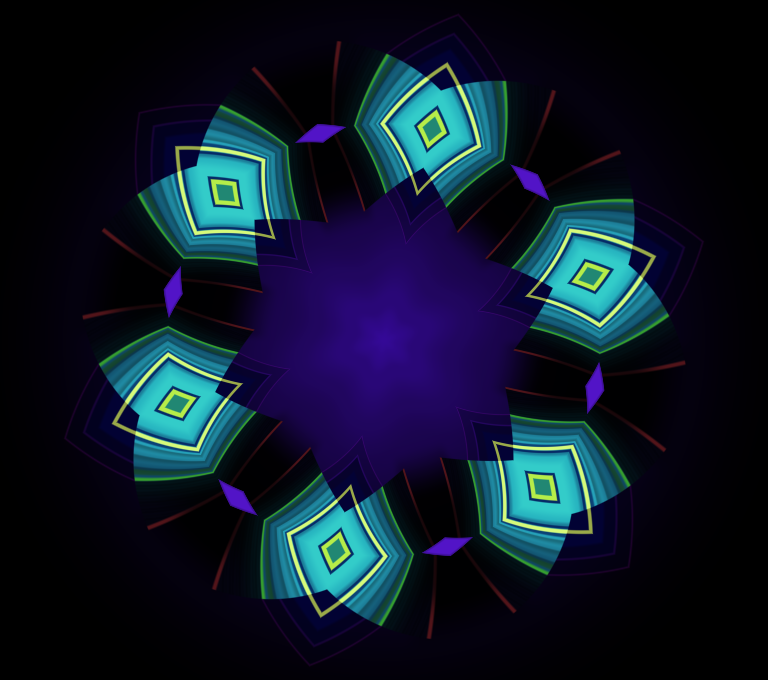
Reproduce this background procedurally as a Shadertoy shader.

```glsl
// A ring of six glowing, diamond-banded petals around a violet star glow.
// Polar space is folded into one sector; each petal is a set of diamond
// distances in (angle, radius), cut by notches, with small kites between.

const float PI = 3.14159265;
const float SECTORS = 6.0;
const float TILT = 0.299;        // angle of the first petal
const float RING = 0.318;        // radius of the petal centres
const vec2 PETAL = vec2(0.232, 0.097);  // half angle, half radius

const vec3 VIOLET = vec3(0.20, 0.035, 0.58);
const vec3 NAVY = vec3(0.008, 0.008, 0.22);
const vec3 DEEP = vec3(0.02, 0.17, 0.40);
const vec3 TEAL = vec3(0.09, 0.41, 0.54);
const vec3 CYAN = vec3(0.20, 0.80, 0.79);
const vec3 LIME = vec3(0.84, 0.98, 0.48);
const vec3 GREEN = vec3(0.21, 0.62, 0.18);
const vec3 RUST = vec3(0.32, 0.08, 0.10);
const vec3 KITE = vec3(0.32, 0.08, 0.78);

// 1 below the edge, 0 above it
float below(float x, float edge, float aa) {
    return 1.0 - smoothstep(edge - aa, edge + aa, x);
}

// Line of a given half width at an edge
float stroke(float x, float edge, float halfWidth, float aa) {
    return below(abs(x - edge), halfWidth, aa);
}

// Wide central light with faint six-pointed contours
vec3 starGlow(float r, float angle) {
    float star = r * (1.0 - 0.13 * cos(SECTORS * angle));
    float ripple = sin(star * 110.0) + 0.5 * sin(star * 210.0 + 1.0);
    float light = exp(-3.9 * mix(star, r, smoothstep(0.08, 0.25, r)));
    light *= 1.0 - smoothstep(0.34, 0.62, r);
    light *= 1.0 + 0.03 * ripple * exp(-r * 7.0);
    return VIOLET * light * mix(vec3(1.0), vec3(0.8, 0.65, 1.0), smoothstep(0.1, 0.4, r));
}

// Nested diamonds out to the lime outline
vec3 diamondCore(float d, float aa) {
    vec3 col = mix(CYAN, CYAN * vec3(0.75, 0.88, 0.95), smoothstep(0.5, 0.8, d));
    col = mix(col, TEAL, smoothstep(0.76, 0.86, d) * 0.7);
    col = mix(col, DEEP, stroke(d, 0.91, 0.03, aa));
    col = mix(col, DEEP, below(d, 0.37, aa));
    col = mix(col, LIME * vec3(0.85, 0.95, 0.6), below(d, 0.305, aa));
    return mix(col, vec3(0.13, 0.53, 0.45), below(d, 0.195, aa));
}

// Soft stepped teal layers; t runs from the lime outline to the green rim
vec3 outerBands(float t, float aa) {
    float phase = fract(t * 4.0);
    vec3 col = mix(vec3(0.13, 0.56, 0.64), vec3(0.05, 0.24, 0.34), smoothstep(0.1, 0.9, t));
    col *= mix(0.80, 1.15, smoothstep(0.0, 0.55, phase) - smoothstep(0.8, 1.0, phase));
    col = mix(col, DEEP, 0.8 * stroke(t, 0.10, 0.05, aa * 1.5));
    col = mix(col, GREEN * 0.45, 0.6 * stroke(t, 0.83, 0.05, aa * 1.5));
    return mix(col, GREEN, stroke(t, 0.97, 0.035, aa * 1.5));
}

// Dark fan between the green rim and the rust line
vec3 fanPanel(float rim, float v) {
    float fade = 1.0 - smoothstep(1.5, 2.05, rim);
    float ribs = 0.85 + 0.15 * sin(rim * 75.0) * sin(rim * 31.0 + v);
    vec3 base = mix(vec3(0.004, 0.008, 0.018), vec3(0.012, 0.012, 0.06), smoothstep(0.3, 1.1, v));
    return mix(base, vec3(0.012, 0.09, 0.11), fade) * ribs;
}

// Navy tip and its faint violet outlines, beyond the notch
vec3 petalTip(vec3 col, float d, vec2 q, float aa) {
    float e = q.y + 0.78 * q.x;
    col = mix(col, NAVY * 0.5, 0.25 * below(e, 1.78, aa));
    col = mix(col, NAVY * 0.65, 0.65 * below(e, 1.46, aa));
    col = mix(col, NAVY, 0.8 * below(e, 1.24, 2.0 * aa));
    col += vec3(0.07, 0.01, 0.13) * stroke(e, 1.48, 0.02, aa);
    col += vec3(0.10, 0.005, 0.11) * stroke(e, 1.78, 0.015, aa);
    return mix(col, LIME * vec3(0.72, 0.68, 0.6), stroke(d, 1.0, 0.04, aa));
}

void mainImage(out vec4 fragColor, in vec2 fragCoord) {
    vec2 p = (fragCoord - 0.5 * iResolution.xy) / iResolution.y;
    float r = length(p);
    float angle = atan(p.y, p.x) - TILT;
    float sector = 2.0 * PI / SECTORS;
    float a = mod(angle + 0.5 * sector, sector) - 0.5 * sector;
    float aa = 14.0 / iResolution.y;

    // Folded petal coordinates and its distances
    vec2 q = abs(vec2(a, r - RING)) / PETAL;
    float d = q.x + q.y;
    float rim = q.x + 0.6 * q.y;
    float t = (d - 1.0) / (0.57 + 0.4 * q.y);
    float fan = q.x + 0.3 * q.y;
    float notch = 0.6 + 0.58 * q.x - 0.09 * q.x * q.x;
    float inside = below(q.y, notch, aa * 0.7);

    // Glow, darkened in the gaps between petals
    vec3 col = starGlow(r, angle);
    float gap = smoothstep(1.6, 2.0, fan) * (1.0 - smoothstep(0.75, 1.6, q.y));
    col *= 1.0 - 0.97 * gap;

    // Petal body inside the notches, dim tip outside
    vec3 tip = petalTip(col, d, q, aa);
    vec3 body = mix(col, fanPanel(rim, q.y), below(fan, 2.0, aa));
    body = mix(body, outerBands(t, aa), below(rim, 1.57, aa));
    body = mix(body, diamondCore(d, aa), below(d, 1.0, aa));
    body = mix(body, LIME, stroke(d, 1.0, 0.045, aa));
    float rust = stroke(fan, 2.0, 0.03, aa) * (0.3 + 0.7 * smoothstep(0.5, 1.1, q.y));
    body = mix(body, RUST, rust);
    col = mix(tip, body, inside);

    // Kite halfway between neighbouring petals
    vec2 k = vec2(0.5 * sector - abs(a), abs(r - RING)) / vec2(0.125, 0.0145);
    float kite = k.x + k.y;
    vec3 kiteColor = KITE * (1.0 - 0.3 * smoothstep(0.7, 1.0, kite));
    col = mix(col, kiteColor, below(kite, 1.0, 2.4 * aa));

    fragColor = vec4(col, 1.0);
}
```
